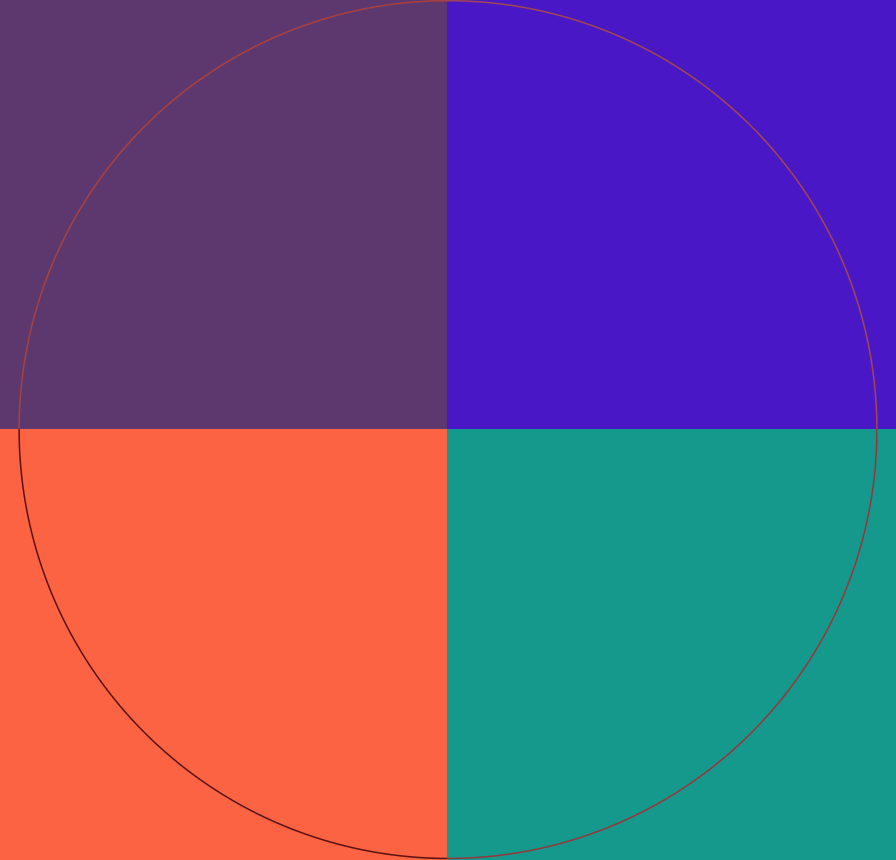
Reproduce this background procedurally as a WebGL 2 fragment shader.

```glsl
#version 300 es
precision highp float;

uniform vec2 u_resolution;
out vec4 fragColor;

const vec3 PLUM = vec3(0.36, 0.22, 0.43);
const vec3 INDIGO = vec3(0.29, 0.09, 0.78);
const vec3 CORAL = vec3(0.99, 0.39, 0.26);
const vec3 TEAL = vec3(0.08, 0.60, 0.55);

const vec3 RUST = vec3(0.66, 0.25, 0.24);
const vec3 COPPER = vec3(0.62, 0.27, 0.32);
const vec3 MAROON = vec3(0.36, 0.07, 0.08);
const vec3 BRICK = vec3(0.58, 0.22, 0.24);

// Antialiased step across one pixel
float edge(float signedDistance, float pixel) {
    return clamp(signedDistance / pixel + 0.5, 0.0, 1.0);
}

// Distance to the outline of a circle
float ringDistance(vec2 p, float radius) {
    return abs(length(p) - radius);
}

// Pixel coverage of a thin line of the given width
float lineCoverage(float dist, float width, float pixel) {
    float halfWidth = 0.5 * width;
    return edge(halfWidth - dist, pixel) - edge(-halfWidth - dist, pixel);
}

// Blend four colours by how far right and how far up the point lies
vec3 quadrants(vec3 topLeft, vec3 topRight, vec3 lowLeft, vec3 lowRight, vec2 side) {
    return mix(mix(lowLeft, lowRight, side.x), mix(topLeft, topRight, side.x), side.y);
}

void main() {
    float pixel = 1.0 / u_resolution.y;
    vec2 p = (gl_FragCoord.xy - 0.5 * u_resolution) * pixel;

    // Four flat panels meeting just off centre
    vec2 crossing = vec2(-0.0012, 0.0012);
    vec2 side = vec2(edge(p.x - crossing.x, pixel), edge(p.y - crossing.y, pixel));
    vec3 color = quadrants(PLUM, INDIGO, CORAL, TEAL, side);

    // Hairline circle, tinted by panel
    vec3 lineColor = quadrants(RUST, COPPER, MAROON, BRICK, side);
    float ring = ringDistance(p - vec2(0.0, 0.0005), 0.4987);
    color = mix(color, lineColor, lineCoverage(ring, 0.0018, pixel));

    fragColor = vec4(color, 1.0);
}
```
